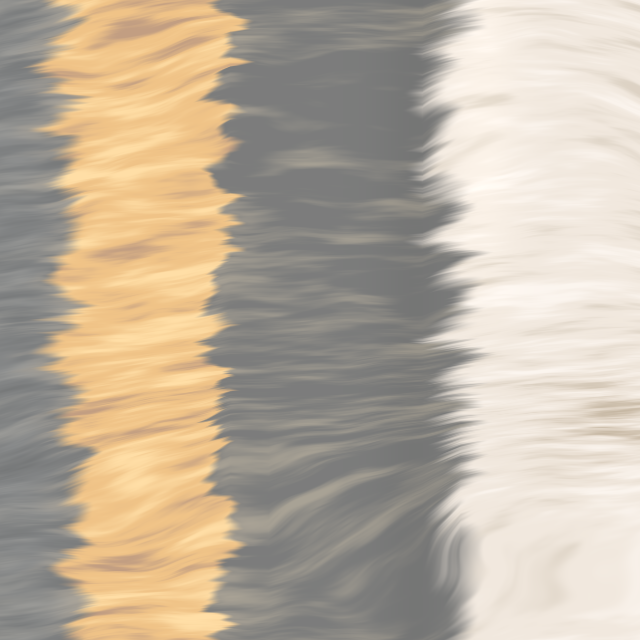
Reproduce this texture procedurally as a Shadertoy shader.

```glsl
float hash(vec2 p) {
    vec3 q = fract(vec3(p.xyx) * 0.1031);
    q += dot(q, q.yzx + 33.33);
    return fract((q.x + q.y) * q.z);
}

float noise(vec2 p) {
    vec2 i = floor(p), f = fract(p);
    f = f * f * (3.0 - 2.0 * f);
    return mix(mix(hash(i), hash(i + vec2(1, 0)), f.x),
               mix(hash(i + vec2(0, 1)), hash(i + vec2(1, 1)), f.x), f.y);
}

// Layered noise stretched along the hairs
float strands(vec2 p, vec2 scale) {
    float sum = 0.0, weight = 0.5;
    for (int i = 0; i < 4; i++) {
        sum += weight * noise(p * scale + float(i) * 17.3);
        scale *= vec2(1.6, 1.9);
        weight *= 0.58;
    }
    return sum / 1.056;
}

float bump(float x, float center, float width) {
    float d = (x - center) / width;
    return exp(-d * d);
}

// Height of the hair line, bent differently in each band
float combing(vec2 p) {
    float goldSlope = 0.13 + 0.12 * bump(p.y, 0.93, 0.14) + 0.17 * bump(p.y, 0.32, 0.12)
                    - 0.08 * bump(p.y, 0.03, 0.1);
    float lift = goldSlope * (min(p.x, 0.36) - 0.1);
    lift += 0.42 * bump(p.y, 0.2, 0.15) * (clamp(p.x, 0.42, 0.72) - 0.42);
    float pale = max(p.x - 0.66, 0.0);
    lift += pale * mix(0.16, 0.42 - 1.15 * pale, smoothstep(0.3, 0.75, p.y));
    return lift + 0.035 * (noise(p * vec2(5.0, 7.0)) - 0.5)
                + 0.012 * (noise(p * vec2(13.0, 19.0) + 8.0) - 0.5);
}

void mainImage(out vec4 fragColor, in vec2 fragCoord) {
    vec2 p = fragCoord / iResolution.xy;
    vec2 hair = vec2(p.x, p.y - combing(p));
    float broad = strands(hair, vec2(6.0, 32.0));
    float fine = strands(hair + 3.7, vec2(11.0, 75.0));
    float tuft = strands(hair + 9.1, vec2(4.0, 30.0)) - 0.5;
    float wisp = strands(hair + 5.3, vec2(7.0, 60.0)) - 0.5;

    // Grey undercoat with warm highlights
    float leftSide = 1.0 - smoothstep(0.05, 0.2, p.x);
    float sheen = smoothstep(0.42, 0.8, 0.55 * broad + 0.45 * fine);
    vec3 color = mix(vec3(0.485, 0.487, 0.485), vec3(0.69, 0.66, 0.60), sheen * 0.85);
    color = mix(color, vec3(0.52, 0.53, 0.535) + 0.2 * (fine - 0.45), leftSide * 0.65);
    color -= 0.025 * bump(p.x, 0.65, 0.06);

    // Gold band with ragged tips
    float leftEdge = 0.098 + 0.035 * (1.0 - smoothstep(0.1, 0.5, p.y))
                   + 0.11 * tuft + 0.09 * wisp;
    float rightEdge = 0.352 - 0.008 * bump(p.y, 0.08, 0.1) + 0.10 * tuft + 0.08 * wisp;
    float gold = smoothstep(-0.022, 0.018, p.x - leftEdge)
               * smoothstep(-0.009, 0.013, rightEdge - p.x);
    float glow = 0.5 * broad + 0.5 * fine;
    vec3 goldColor = mix(vec3(0.76, 0.62, 0.51), vec3(0.94, 0.765, 0.53),
                         smoothstep(0.27, 0.49, glow));
    goldColor = mix(goldColor, vec3(1.0, 0.87, 0.65), smoothstep(0.48, 0.72, glow));
    float fringe = bump(p.x, leftEdge - 0.015, 0.03) + 0.6 * bump(p.x, rightEdge + 0.012, 0.02);
    color = mix(color, vec3(0.71, 0.67, 0.61), 0.4 * fringe * smoothstep(0.35, 0.65, fine));
    color = mix(color, goldColor, gold);

    // Cream band, brightest along its upper left edge
    float creamEdge = 0.703 - 0.026 * bump(p.y, 0.78, 0.16) + 0.02 * bump(p.y, 1.0, 0.07)
                    + 0.012 * bump(p.y, 0.28, 0.15) + 0.07 * tuft + 0.12 * wisp;
    float cream = smoothstep(-0.035, 0.035, p.x - creamEdge);
    vec3 creamColor = mix(vec3(0.865, 0.825, 0.77), vec3(0.945, 0.91, 0.87),
                          smoothstep(0.22, 0.48, glow));
    creamColor = mix(creamColor, vec3(0.985, 0.96, 0.935), smoothstep(0.48, 0.75, glow));
    creamColor += 0.04 * bump(p.x, 0.75, 0.06) * smoothstep(0.35, 0.75, p.y);
    float tan = bump(p.y, 0.33, 0.09) * smoothstep(0.72, 1.0, p.x);
    creamColor -= vec3(0.11, 0.13, 0.16) * tan * (1.0 - smoothstep(0.3, 0.62, glow));
    color = mix(color, creamColor, cream);

    fragColor = vec4(clamp(color, 0.0, 1.0), 1.0);
}
```
